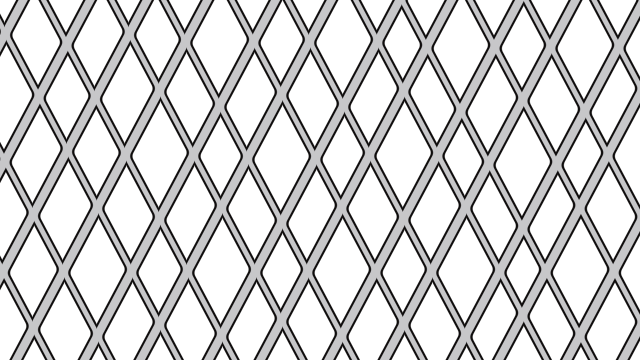
This pattern is drawn by a Shadertoy shader. Its source:

```glsl
// A lattice of outlined grey strips: thick rising ones cross thin falling ones.
// Each family is a loop over pairs of parallel lines with uneven spacing; the two
// distance fields are joined, with rounded corners at the sides of the crossings.

// Lengths are in canvas heights, measured from the top left.
const float SLOPE         = 0.531;   // sideways run per unit of height
const float RISING_START  = 0.5764;  // where pair 0 meets the top edge
const float FALLING_START = -0.2234;
const float PAIR_PITCH    = 0.3350;  // spacing of the pairs
const float PAIR_GAP      = 0.1892;  // spacing inside a pair
const float TIGHT_GAP     = 0.1580;  // the same, left of pair 0
const float STAGGER       = 0.0093;  // shift of every odd pair
const float MIDDLE_SHIFT  = 0.0081;  // shift of pairs 2 and 3
const int   FIRST_PAIR    = -2;
const int   LAST_PAIR     = 7;

const float RISING_HALF   = 0.0172;  // half widths, outline included
const float FALLING_HALF  = 0.0126;
const float OUTLINE       = 0.0058;
const float FILLET        = 0.0093;

const vec3 PAPER = vec3(1.0);
const vec3 STRIP = vec3(0.78, 0.78, 0.79);
const vec3 INK   = vec3(0.06, 0.05, 0.05);

// Offset of a pair's first line from the start of its family.
float pairOffset(float pair) {
    float middle = floor(pair * 0.5) == 1.0 ? MIDDLE_SHIFT : 0.0;
    return pair * PAIR_PITCH + mod(pair, 2.0) * STAGGER + middle;
}

float nearer(float a, float b) {
    return abs(a) < abs(b) ? a : b;
}

// Signed sideways distance to the nearest line of a family.
float nearestLine(float x) {
    float best = 1e3;
    for (int i = FIRST_PAIR; i <= LAST_PAIR; i++) {
        float toFirst = x - pairOffset(float(i));
        float gap = i < 0 ? TIGHT_GAP : PAIR_GAP;
        best = nearer(best, nearer(toFirst, toFirst - gap));
    }
    return best;
}

float smoothUnion(float a, float b, float radius) {
    float h = max(radius - abs(a - b), 0.0);
    return min(a, b) - h * h / (4.0 * radius);
}

void mainImage(out vec4 fragColor, in vec2 fragCoord) {
    float pixel = 1.0 / iResolution.y;
    vec2 p = vec2(fragCoord.x, iResolution.y - fragCoord.y) * pixel;

    // Perpendicular distances to the two families
    float toNormal = inversesqrt(1.0 + SLOPE * SLOPE);
    float rising  = nearestLine(p.x + SLOPE * p.y - RISING_START) * toNormal;
    float falling = nearestLine(p.x - SLOPE * p.y - FALLING_START) * toNormal;
    float risingEdge  = abs(rising) - RISING_HALF;
    float fallingEdge = abs(falling) - FALLING_HALF;

    // Round the side corners; keep the top and bottom ones sharp
    float edge = rising * falling > 0.0
        ? smoothUnion(risingEdge, fallingEdge, FILLET)
        : min(risingEdge, fallingEdge);

    // Ink outline around the grey fill
    float aa = 0.7 * pixel;
    vec3 color = mix(INK, PAPER, smoothstep(-aa, aa, edge));
    color = mix(STRIP, color, smoothstep(-aa, aa, edge + OUTLINE));
    fragColor = vec4(color, 1.0);
}
```
